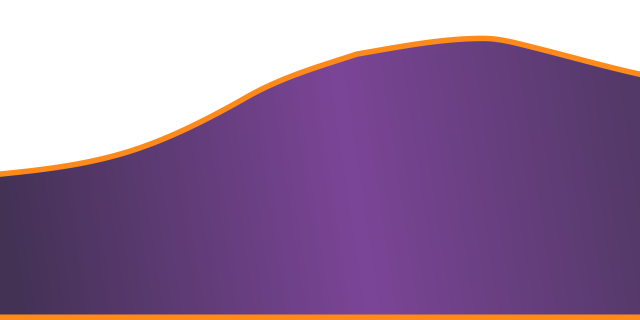
Reproduce this background procedurally as a Shadertoy shader.

```glsl
// A purple hill with a soft tilted sheen, outlined in orange on white.

const vec3 WHITE = vec3(1.0);
const vec3 ORANGE = vec3(1.0, 0.54, 0.11);
const vec3 PURPLE_LEFT = vec3(0.265, 0.195, 0.335);
const vec3 PURPLE_PEAK = vec3(0.482, 0.270, 0.590);
const vec3 PURPLE_RIGHT = vec3(0.325, 0.222, 0.405);

const float STROKE_HALF_WIDTH = 0.0086;
const float BASE_BAR_HEIGHT = 0.0172;

// Cubic segment from height a to b, with end slopes sa and sb.
float hermite(float a, float b, float sa, float sb, float span, float t) {
    float t2 = t * t;
    float t3 = t2 * t;
    return mix(a, b, 3.0 * t2 - 2.0 * t3)
         + span * (sa * (t3 - 2.0 * t2 + t) + sb * (t3 - t2));
}

// Height of the hill; each knot holds x, height and slope.
float ridgeHeight(float x) {
    const int KNOTS = 7;
    vec3 knots[KNOTS] = vec3[KNOTS](
        vec3(0.000, 0.456, 0.10), vec3(0.391, 0.523, 0.30),
        vec3(0.768, 0.695, 0.57), vec3(1.115, 0.831, 0.33),
        vec3(1.510, 0.880, 0.00), vec3(1.667, 0.852, -0.25),
        vec3(2.000, 0.768, -0.22));
    const int CREASE = 3;
    const float CREASE_EXIT_SLOPE = 0.17;

    float height = knots[0].y;
    for (int i = 0; i < KNOTS - 1; i++) {
        vec3 a = knots[i];
        vec3 b = knots[i + 1];
        float startSlope = i == CREASE ? CREASE_EXIT_SLOPE : a.z;
        float span = b.x - a.x;
        float t = clamp((x - a.x) / span, 0.0, 1.0);
        if (x >= a.x) height = hermite(a.y, b.y, startSlope, b.z, span, t);
    }
    return height;
}

// Signed distance to the ridge, positive above it.
float ridgeDistance(vec2 p) {
    const float STEP = 0.004;
    float x0 = max(p.x - STEP, 0.0);
    float x1 = min(p.x + STEP, 2.0);
    float slope = (ridgeHeight(x1) - ridgeHeight(x0)) / (x1 - x0);
    return (p.y - ridgeHeight(p.x)) / sqrt(1.0 + slope * slope);
}

// Three-stop gradient along a slightly tilted axis.
vec3 sheen(vec2 p) {
    const float TILT = 0.15;
    const vec3 STOPS = vec3(0.07, 1.166, 2.07);
    float s = p.x + TILT * p.y;
    vec3 rising = mix(PURPLE_LEFT, PURPLE_PEAK,
                      clamp((s - STOPS.x) / (STOPS.y - STOPS.x), 0.0, 1.0));
    return mix(rising, PURPLE_RIGHT,
               clamp((s - STOPS.y) / (STOPS.z - STOPS.y), 0.0, 1.0));
}

// Coverage of a shape with signed distance d, smoothed over one pixel.
float coverage(float d, float pixel) {
    return clamp(0.5 - d / pixel, 0.0, 1.0);
}

void mainImage(out vec4 fragColor, in vec2 fragCoord) {
    // Canvas spans 2 by 1 units.
    vec2 p = fragCoord / iResolution.xy * vec2(2.0, 1.0);
    float pixel = 1.0 / iResolution.y;
    float ridge = ridgeDistance(p);

    // Hill, then its outline, then the bar along the base.
    vec3 color = mix(WHITE, sheen(p), coverage(ridge, pixel));
    color = mix(color, ORANGE, coverage(abs(ridge) - STROKE_HALF_WIDTH, pixel));
    color = mix(color, ORANGE, coverage(p.y - BASE_BAR_HEIGHT, pixel));

    fragColor = vec4(color, 1.0);
}
```
